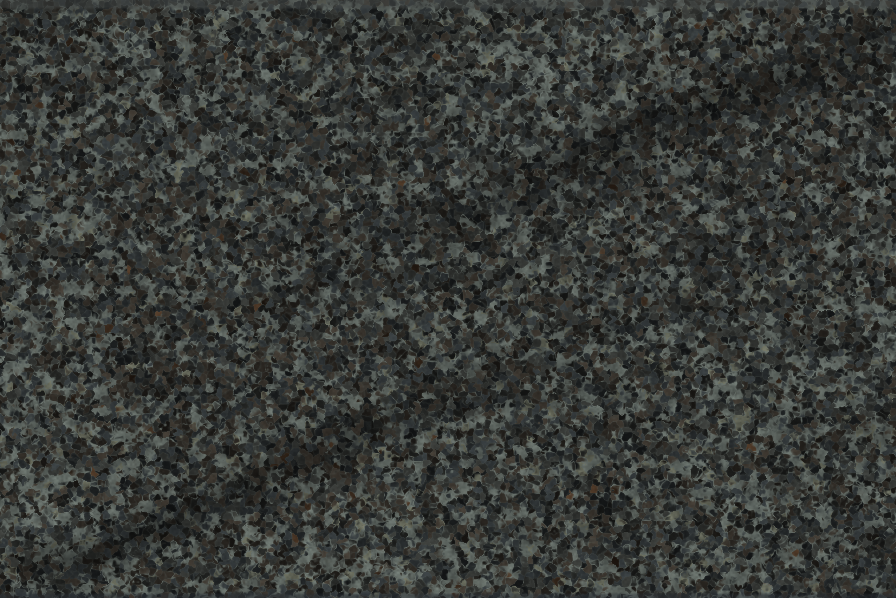
Write a WebGL 2 fragment shader that draws this texture.

```glsl
#version 300 es
precision highp float;
// Dark polished granite: fine packed grains, pale feldspar flecks and faint diagonal dark bands.

#define GRAINS 92.0        // grains per canvas height
#define FLECKS 80.0        // pale flecks per canvas height
#define FLECK_LEVEL 0.63   // higher gives fewer flecks
#define FLECK_SOFT 0.13
#define SEAM 0.30          // lightness of the joints between grains
#define BAND_ANGLE 0.40
#define BAND_PERIOD 0.30
#define BAND_DEPTH 0.30
#define TOP_EDGE 0.014
#define BOTTOM_EDGE 0.007

uniform vec2 u_resolution;
out vec4 fragColor;

float hash(vec2 p) {
    return fract(sin(dot(p, vec2(127.1, 311.7))) * 43758.5453);
}

vec2 hash2(vec2 p) {
    return vec2(hash(p), hash(p + 57.3));
}

float noise(vec2 p) {
    vec2 i = floor(p), f = fract(p);
    f = f * f * (3.0 - 2.0 * f);
    return mix(mix(hash(i), hash(i + vec2(1, 0)), f.x),
               mix(hash(i + vec2(0, 1)), hash(i + vec2(1, 1)), f.x), f.y);
}

// Nearest grain: xy = its centre, z = gap to the second nearest; id is its cell.
vec3 nearestGrain(vec2 p, out vec2 id) {
    vec2 base = floor(p), centre = p;
    float d1 = 9.0, d2 = 9.0;
    id = base;
    for (int y = -1; y <= 1; y++) {
        for (int x = -1; x <= 1; x++) {
            vec2 cell = base + vec2(x, y);
            vec2 c = cell + 0.05 + 0.9 * hash2(cell);
            float d = length(c - p);
            if (d < d1) {
                d2 = d1;
                d1 = d;
                centre = c;
                id = cell;
            } else {
                d2 = min(d2, d);
            }
        }
    }
    return vec3(centre, d2 - d1);
}

// Dark minerals: neutral, blue-grey or muted brown, with rare rust.
vec3 mineral(vec2 id, float warmth) {
    float tone = mix(0.075, 0.235, hash(id + 11.7));
    float kind = hash(id + 31.9);
    vec3 tint = vec3(0.98, 1.02, 0.97);
    if (kind < 0.16 + 0.26 * warmth) tint = vec3(1.09, 0.99, 0.86);
    else if (kind > 0.68) tint = vec3(0.92, 1.02, 1.06);
    if (hash(id + 73.1) > 0.985) tint = vec3(1.35, 0.98, 0.68);
    return tone * tint;
}

// Soft diagonal bands that fade in and out along their length.
float darkBand(vec2 uv) {
    float s = sin(BAND_ANGLE), c = cos(BAND_ANGLE);
    float along = c * uv.x + s * uv.y;
    float across = c * uv.y - s * uv.x;
    across += 0.05 * (noise(vec2(along * 3.0, across * 6.0) + 4.0) - 0.5);
    float ridge = pow(0.5 + 0.5 * cos(6.2832 * across / BAND_PERIOD), 5.0);
    float fade = 0.5 + 0.5 * cos(2.2 * (along - 0.35 - 3.5 * across));
    float streak = noise(vec2(along * 6.0, across * 26.0) + 9.0);
    return ridge * (0.08 + 0.92 * fade * fade) * (0.4 + 0.8 * streak);
}

void main() {
    vec2 uv = gl_FragCoord.xy / u_resolution.y;
    float band = darkBand(uv);
    float cloud = noise(uv * 3.2 + 2.0);
    float warmth = noise(uv * 2.4 + 17.0);

    // Grains with ragged outlines.
    vec2 ragged = vec2(noise(uv * 150.0), noise(uv * 150.0 + 40.0)) - 0.5;
    vec2 id;
    vec3 grain = nearestGrain(uv * GRAINS + 0.8 * ragged, id);
    vec3 col = mineral(id, warmth);
    float seam = 1.0 - smoothstep(0.0, 0.45, grain.z);
    col = mix(col, vec3(0.255, 0.275, 0.262), SEAM * seam);

    // Pale flecks fill the gaps and partly follow the grain outlines.
    vec2 q = mix(uv, grain.xy / GRAINS, 0.4);
    float field = 0.62 * noise(q * FLECKS) + 0.38 * noise(uv * FLECKS * 1.9 + 23.0);
    field += 0.14 * (seam - 0.2) + 0.07 * (cloud - 0.5) - 0.06 * band;
    float fleck = smoothstep(FLECK_LEVEL - FLECK_SOFT, FLECK_LEVEL + FLECK_SOFT, field);
    vec3 pale = vec3(0.355, 0.385, 0.365) * (0.84 + 0.38 * noise(uv * 75.0 + 61.0));
    pale *= mix(vec3(1), vec3(1.05, 1.0, 0.91), step(0.9, hash(id + 5.3)));
    col = mix(col, pale, 0.92 * fleck);

    // Broad shading and fine surface speckle.
    col *= (0.99 + 0.08 * cloud) * (1.0 - BAND_DEPTH * band);
    col *= 0.90 + 0.20 * noise(uv * 260.0);

    // Worn grey rim above, thin cool rim below.
    float top = smoothstep(1.0 - TOP_EDGE - 0.003, 1.0 - TOP_EDGE + 0.003, uv.y);
    float bottom = 1.0 - smoothstep(BOTTOM_EDGE - 0.003, BOTTOM_EDGE + 0.003, uv.y);
    col = mix(col, vec3(0.27, 0.285, 0.28), 0.5 * top);
    col = mix(col, vec3(0.15, 0.17, 0.20), 0.45 * bottom);
    fragColor = vec4(col, 1.0);
}
```
